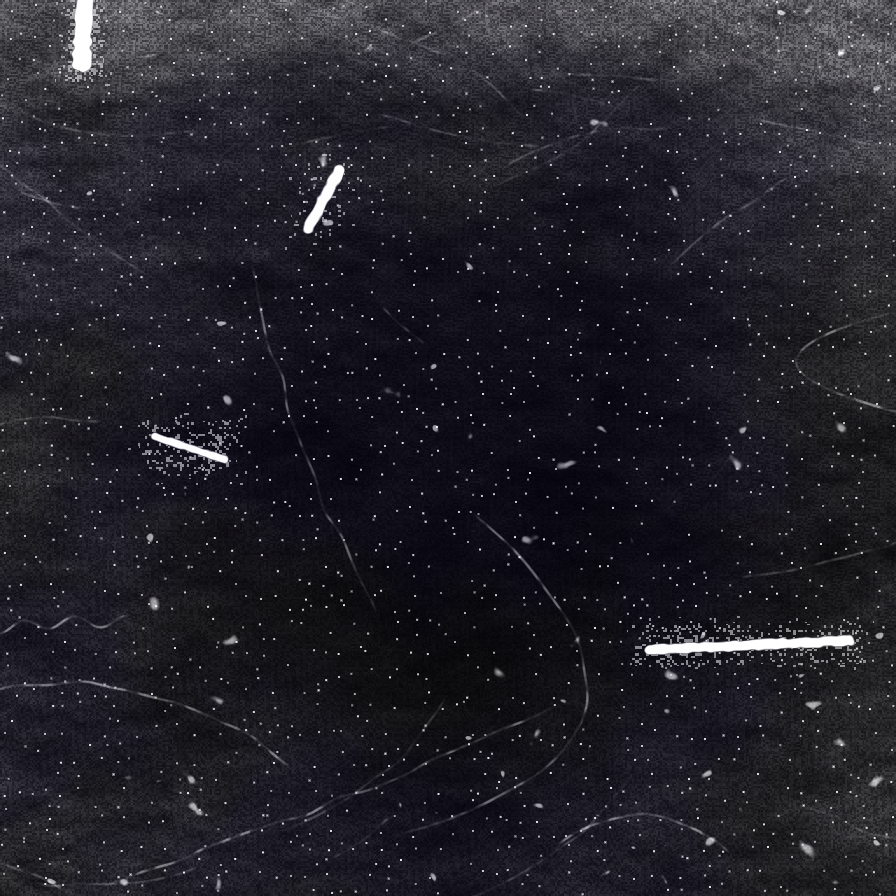
This texture is drawn by a three.js fragment shader. Its source:

```glsl
// Worn dark film: a mottled blue-black ground with pale haze at the top,
// sprinkled with square white specks and crossed by faint curved fibres,
// dust smudges and four bright strokes with dithered halos.
varying vec2 vUv;

const vec3 SHADOW_TINT = vec3(0.004, 0.0, 0.012);
const vec3 NAVY_TINT = vec3(0.0, -0.003, 0.026);
const float BASE_LEVEL = 0.050;
const float HAZE_LEVEL = 0.115;
const float TOP_LEVEL = 0.14;
const float GRAIN_CELLS = 512.0;
const float GRAIN_DEPTH = 0.75;
const float SPECK_CELLS = 64.0;
const float SPECK_SHARE = 0.45;
const float SPECK_SIZE = 0.0011;
const float DUST_CELLS = 26.0;
const float HALO_CELLS = 384.0;
const float FIBRE_WIDTH = 0.0011;
const float SOFT = 0.0012;
const int FIBRE_COUNT = 26;

float hash(vec2 p) {
  return fract(sin(dot(p, vec2(127.1, 311.7))) * 43758.5453);
}

vec2 hash2(vec2 p) {
  return vec2(hash(p), hash(p + 37.7));
}

float noise(vec2 p) {
  vec2 i = floor(p), f = fract(p);
  f = f * f * (3.0 - 2.0 * f);
  return mix(mix(hash(i), hash(i + vec2(1.0, 0.0)), f.x),
             mix(hash(i + vec2(0.0, 1.0)), hash(i + 1.0), f.x), f.y);
}

float fbm(vec2 p) {
  float sum = 0.0, gain = 0.5;
  for (int i = 0; i < 5; i++) {
    sum += gain * noise(p);
    p = p * 2.03 + 17.3;
    gain *= 0.5;
  }
  return sum;
}

// Broken parabolic thread: bend curves it, wave makes it wriggle
float fibre(vec2 p, vec2 centre, float angle, float halfLen, float bend, float wave) {
  float c = cos(angle), s = sin(angle);
  vec2 q = p - centre;
  q = vec2(c * q.x + s * q.y, c * q.y - s * q.x);
  float slope = 2.0 * bend * q.x + wave * 110.0 * cos(110.0 * q.x);
  float off = q.y - bend * q.x * q.x - wave * sin(110.0 * q.x);
  off += 0.008 * (noise(vec2(q.x * 26.0, angle * 9.0)) - 0.5);
  float d = abs(off) / sqrt(1.0 + slope * slope);
  float line = 1.0 - smoothstep(FIBRE_WIDTH * 0.3, FIBRE_WIDTH + SOFT, d);
  float ends = 1.0 - smoothstep(halfLen * 0.85, halfLen, abs(q.x));
  return line * ends * (0.2 + 0.9 * smoothstep(0.35, 0.9, noise(p * 95.0)));
}

// Bright capsule with rough edge; the halo is a scatter of square dots
float stroke(vec2 p, vec2 a, vec2 b, float radius, float haloShare) {
  vec2 ab = b - a;
  float t = clamp(dot(p - a, ab) / dot(ab, ab), 0.0, 1.0);
  float d = length(p - a - ab * t) - radius * (0.8 + 0.4 * noise(p * 150.0));
  float body = 1.0 - smoothstep(-SOFT, SOFT, d);
  vec2 box = abs(p - 0.5 * (a + b)) - 0.5 * abs(ab);
  float reach = 1.0 - smoothstep(0.004, 0.030, max(box.x, box.y));
  float dots = hash(floor(p * HALO_CELLS) + 5.0) < haloShare * reach ? 1.0 : 0.0;
  return max(body, dots * 0.5);
}

// One random white square per chosen cell
float specks(vec2 p) {
  vec2 cell = floor(p * SPECK_CELLS);
  vec2 q = (fract(p * SPECK_CELLS) - 0.1 - 0.8 * hash2(cell)) / SPECK_CELLS;
  float d = max(abs(q.x), abs(q.y));
  float shown = step(hash(cell + 71.0), SPECK_SHARE);
  return shown * (1.0 - smoothstep(SPECK_SIZE - 0.0005, SPECK_SIZE + 0.0005, d))
       * (0.5 + 0.4 * hash(cell + 13.0));
}

// Ragged smudges, more frequent near the bottom
float dust(vec2 p) {
  vec2 cell = floor(p * DUST_CELLS);
  vec2 q = (fract(p * DUST_CELLS) - 0.3 - 0.4 * hash2(cell + 3.0)) / DUST_CELLS;
  float turn = 6.283 * hash(cell + 19.0);
  q = vec2(cos(turn) * q.x + sin(turn) * q.y, cos(turn) * q.y - sin(turn) * q.x);
  float size = mix(0.003, 0.010, pow(hash(cell + 41.0), 2.0));
  float d = length(q * vec2(0.7, 1.4)) + 0.010 * (noise(p * 130.0) - 0.4);
  float share = mix(0.28, 0.07, smoothstep(0.1, 0.4, p.y));
  return step(hash(cell + 53.0), share) * (1.0 - smoothstep(size * 0.1, size, d));
}

void main() {
  vec2 p = vUv;

  // Ground: dark oval, hazy rim, streaky mottling and fine grain
  float rim = smoothstep(0.12, 0.72, length((p - vec2(0.52, 0.40)) * vec2(0.95, 1.0)));
  float arch = p.y + 0.35 * (p.x - 0.45) * (p.x - 0.45) + 0.05 * (fbm(p * 6.0) - 0.5);
  float top = smoothstep(0.84, 1.03, arch);
  float streak = exp(-pow((p.y - 0.725 + 0.03 * p.x) * 60.0, 2.0)) * (1.0 - smoothstep(0.1, 0.5, p.x));
  float level = BASE_LEVEL + HAZE_LEVEL * rim + TOP_LEVEL * top + 0.05 * streak;
  level *= 0.05 + 1.15 * fbm(p * vec2(6.0, 10.0)) + 0.9 * fbm(p * vec2(28.0, 60.0) + 9.0);
  level *= 1.0 + GRAIN_DEPTH * (hash(floor(p * GRAIN_CELLS)) - 0.5);
  float navy = smoothstep(0.35, 0.6, fbm(p * 4.0 + 31.0)) * (1.0 - 0.7 * top);

  // Long threads, then scattered faint scratches
  float threads = fibre(p, vec2(0.892, 0.596), 1.571, 0.06, -35.0, 0.0);
  threads += fibre(p, vec2(0.651, 0.212), 1.35, 0.19, 5.0, 0.0);
  threads += fibre(p, vec2(0.17, 0.225), -0.25, 0.18, -1.4, 0.0);
  threads += fibre(p, vec2(0.378, 0.107), 0.38, 0.28, 0.1, 0.0);
  threads += 0.8 * fibre(p, vec2(0.337, 0.505), -1.228, 0.21, 0.3, 0.0);
  threads += fibre(p, vec2(0.07, 0.303), 0.05, 0.075, 0.0, 0.006);
  threads += fibre(p, vec2(0.72, 0.09), -0.05, 0.10, -4.0, 0.0);
  level += 0.38 * min(threads, 1.0);
  for (int i = 0; i < FIBRE_COUNT; i++) {
    vec2 seed = vec2(float(i), 8.0);
    vec2 centre = hash2(seed);
    centre.y = mix(centre.y * centre.y, 0.75 + 0.25 * centre.y, step(0.6, hash(seed + 2.0)));
    float angle = 1.4 * (hash(seed + 4.0) - 0.5);
    float bend = 4.0 * (hash(seed + 6.0) - 0.5);
    level += 0.17 * fibre(p, centre, angle, mix(0.03, 0.14, hash(seed + 9.0)), bend, 0.0);
  }

  // Bright marks
  level += 0.55 * dust(p);
  float marks = stroke(p, vec2(0.091, 0.93), vec2(0.096, 1.02), 0.010, 0.45);
  marks = max(marks, stroke(p, vec2(0.344, 0.746), vec2(0.379, 0.810), 0.006, 0.05));
  marks = max(marks, stroke(p, vec2(0.173, 0.513), vec2(0.251, 0.487), 0.004, 0.20));
  marks = max(marks, stroke(p, vec2(0.725, 0.275), vec2(0.948, 0.285), 0.0055, 0.22));
  level = mix(level, 1.0, max(marks, specks(p)));

  gl_FragColor = vec4(clamp(SHADOW_TINT + NAVY_TINT * navy + level, 0.0, 1.0), 1.0);
}
```
